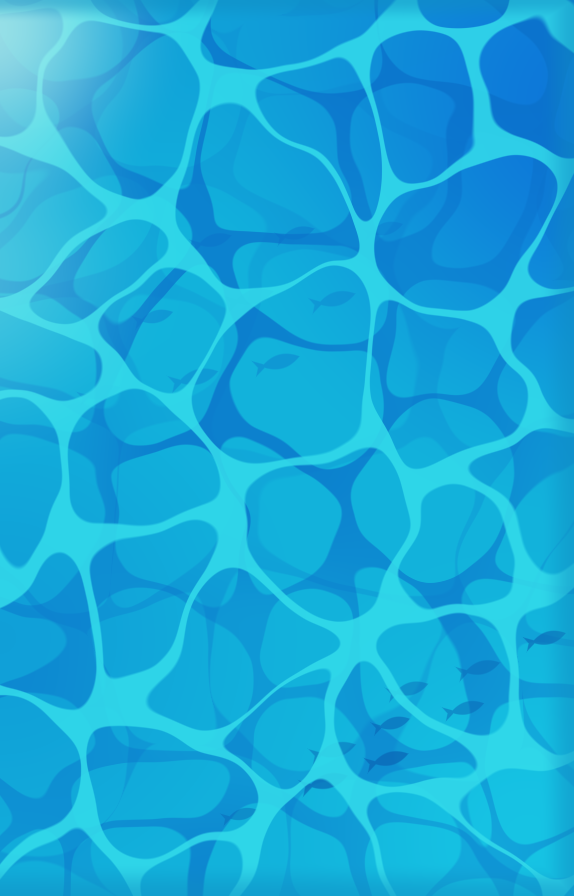
Reproduce this texture procedurally as a WebGL 1 fragment shader.

```glsl
precision highp float;
// Sunlit water: bright caustic web, its blue shadows and two schools of small fish.

uniform vec2 u_resolution;

#define WATER vec3(0.07, 0.70, 0.86)
#define MID_BLUE vec3(0.06, 0.60, 0.84)
#define DEEP_BLUE vec3(0.05, 0.45, 0.85)
#define SHADOW vec3(0.04, 0.44, 0.79)
#define CAUSTIC vec3(0.20, 0.86, 0.92)
#define GLOW vec3(0.72, 0.94, 0.92)
#define CELLS 4.2
#define JITTER 0.78
#define ROUNDING 0.26
#define WARP 0.24
#define LINE_WIDTH 0.025
#define FISH_TILT 0.27

vec2 hash2(vec2 p) {
  vec3 q = fract(vec3(p.xyx) * vec3(0.1031, 0.1030, 0.0973));
  q += dot(q, q.yzx + 33.33);
  return fract((q.xx + q.yz) * q.zy);
}

vec2 noise2(vec2 p) {
  vec2 i = floor(p), f = fract(p);
  f = f * f * (3.0 - 2.0 * f);
  return mix(mix(hash2(i), hash2(i + vec2(1.0, 0.0)), f.x),
             mix(hash2(i + vec2(0.0, 1.0)), hash2(i + 1.0), f.x), f.y);
}

float smoothMin(float a, float b, float k) {
  float h = max(k - abs(a - b), 0.0) / k;
  return min(a, b) - h * h * k * 0.25;
}

vec2 cellPoint(vec2 cell) {
  return cell + 0.5 + JITTER * (hash2(cell + 40.0) - 0.5);
}

// Distance to the borders of a Voronoi pattern, with rounded cell corners.
float webDistance(vec2 p) {
  vec2 base = floor(p), home = base, nearest = vec2(9.0);
  for (int j = -1; j <= 1; j++)
  for (int i = -1; i <= 1; i++) {
    vec2 cell = base + vec2(float(i), float(j));
    vec2 r = cellPoint(cell) - p;
    if (dot(r, r) < dot(nearest, nearest)) { nearest = r; home = cell; }
  }
  float d = 2.0;
  for (int j = -2; j <= 2; j++)
  for (int i = -2; i <= 2; i++) {
    vec2 r = cellPoint(home + vec2(float(i), float(j))) - p;
    vec2 gap = r - nearest;
    if (dot(gap, gap) > 0.0001)
      d = smoothMin(d, dot(0.5 * (nearest + r), normalize(gap)), ROUNDING);
  }
  return d;
}

// Coverage of one wavy web whose strands swell and thin.
float web(vec2 p, vec2 seed, float width, float variation) {
  vec2 q = p * CELLS + seed;
  q += WARP * 2.0 * (noise2(q * 1.3) - 0.5) + WARP * 0.5 * (noise2(q * 3.1 + 7.0) - 0.5);
  float w = width + variation * (noise2(q * 1.1 + 19.0).x - 0.5);
  float blur = 1.1 * CELLS / u_resolution.x;
  return 1.0 - smoothstep(w - blur, w + blur, webDistance(q));
}

// Lens-shaped body with a forked tail, swimming to the right.
float fish(vec2 p) {
  float c = cos(FISH_TILT), s = sin(FISH_TILT);
  vec2 q = vec2(c * p.x + s * p.y, c * p.y - s * p.x);
  float y = abs(q.y);
  float body = y - 0.012 * (1.0 - q.x * q.x / 0.0011);
  float tail = max(y - 0.6 * (-0.024 - q.x), -0.040 - q.x - 0.5 * y);
  float blur = 1.0 / u_resolution.x;
  return 1.0 - smoothstep(-blur, blur, min(body, tail));
}

// Nine fish in three slanting rows.
float school(vec2 p, vec2 origin, vec2 along, vec2 across) {
  float cover = 0.0;
  for (int i = 0; i < 9; i++) {
    float n = float(i);
    vec2 h = hash2(vec2(n, origin.x * 50.0));
    vec2 place = origin + mod(n, 3.0) * along + floor(n / 3.0) * across + 0.035 * (h - 0.5);
    cover = max(cover, fish((p - place) / (0.8 + 0.3 * h.x)) * (0.55 + 0.45 * h.y));
  }
  return cover;
}

float spot(vec2 p, vec2 centre, float radius) {
  return 1.0 - smoothstep(0.0, radius, distance(p, centre));
}

void main() {
  vec2 p = gl_FragCoord.xy / u_resolution.x;
  float top = u_resolution.y / u_resolution.x;

  // Broad water tones
  vec3 color = mix(WATER, MID_BLUE, 0.75 * spot(p, vec2(0.0, 0.45), 0.6));
  color = mix(color, MID_BLUE, 0.7 * smoothstep(top - 0.5, top, p.y));
  color = mix(color, DEEP_BLUE, 0.95 * spot(p, vec2(1.05, top - 0.2), 0.75));
  color = mix(color, vec3(0.09, 0.78, 0.90), 0.8 * spot(p, vec2(0.92, 0.1), 0.5));

  // Shadows cast by the web, fading in and out
  float fade = smoothstep(0.2, 0.75, noise2(p * 2.6 + 3.0).x);
  color = mix(color, SHADOW, web(p, vec2(31.4, 12.7), 0.035, 0.07) * (0.35 + 0.4 * fade));
  color = mix(color, SHADOW, web(p * 0.9, vec2(63.2, 47.1), 0.012, 0.09) * 0.3 * (1.0 - 0.5 * fade));

  // Fish
  color = mix(color, SHADOW, 0.5 * school(p, vec2(0.38, 1.13), vec2(0.15, 0.02), vec2(-0.10, -0.12)));
  color = mix(color, SHADOW * 0.9, 0.75 * school(p, vec2(0.72, 0.375), vec2(0.12, 0.035), vec2(-0.14, -0.11)));

  // Bright web, then light from the upper left
  color = mix(color, CAUSTIC, 0.86 * web(p, vec2(5.3, 8.6), LINE_WIDTH, 0.03));
  color = mix(color, GLOW, 0.8 * spot(p, vec2(-0.02, top - 0.05), 0.36));
  color = mix(color, GLOW, 0.35 * spot(p, vec2(-0.08, top - 0.45), 0.4));

  // Soft darker rim
  float rim = max(smoothstep(0.94, 1.0, p.x), smoothstep(top - 0.04, top, p.y));
  rim = max(rim, 1.0 - smoothstep(0.0, 0.06, p.y));
  gl_FragColor = vec4(mix(color, vec3(0.06, 0.55, 0.76), 0.5 * rim), 1.0);
}
```
